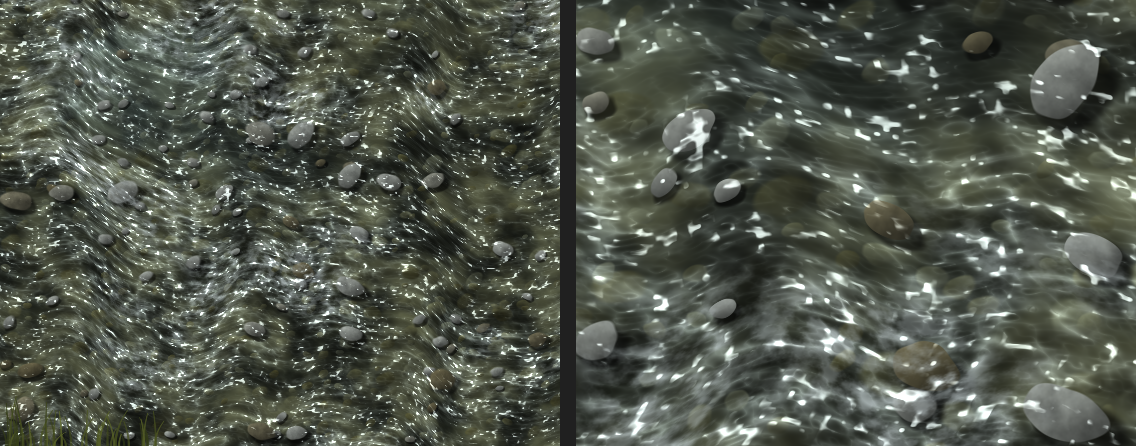
Left: the whole. Right: its middle third, enlarged.
A Shadertoy shader for this texture:

```glsl
// A shallow, sunlit river running over a pebble bed, with grass at one corner.
// Cellular layers place wet and dry stones; sine-warped ridged noise makes the
// wavelets, foam and sparkle that lie between them.

#define FLOW_TILT -0.22
#define RIPPLE_SCALE 30.0
#define RIPPLE_LIGHT 0.36
#define GLINT_SCALE 190.0
#define GLINT_LIGHT 0.62
#define FOAM_AMOUNT 0.75
#define BIG_STONE_CELL 0.105
#define SMALL_STONE_CELL 0.050
#define WET_STONE_CELL 0.068
#define GRASS_BLADES 46

float hash(vec2 p) {
    vec3 q = fract(p.xyx * vec3(0.1031, 0.1030, 0.0973));
    q += dot(q, q.yzx + 33.33);
    return fract((q.x + q.y) * q.z);
}

mat2 rotation(float a) {
    float c = cos(a), s = sin(a);
    return mat2(c, -s, s, c);
}

float noise(vec2 p) {
    vec2 i = floor(p), f = fract(p);
    f = f * f * (3.0 - 2.0 * f);
    return mix(mix(hash(i), hash(i + vec2(1, 0)), f.x),
               mix(hash(i + vec2(0, 1)), hash(i + vec2(1, 1)), f.x), f.y);
}

float fbm(vec2 p) {
    float sum = 0.0, amp = 0.533;
    for (int i = 0; i < 4; i++) {
        sum += amp * noise(p);
        p = rotation(0.6) * p * 2.03 + 17.3;
        amp *= 0.5;
    }
    return sum;
}

// Thin bright crests, kept mostly along the flow
float ridges(vec2 p) {
    float sum = 0.0, amp = 0.5;
    for (int i = 0; i < 3; i++) {
        sum += amp * (1.0 - abs(2.0 * noise(p) - 1.0));
        p = rotation(0.25) * p * 2.1 + 9.7;
        amp *= 0.62;
    }
    return sum / 1.0;
}

// Layered sines bend the current around the stones
vec2 bendCurrent(vec2 p) {
    float freq = 9.0, amp = 0.028;
    for (int i = 0; i < 3; i++) {
        p += amp * sin(p.yx * freq + vec2(1.3, 4.1) * float(i + 1));
        freq *= 1.9;
        amp *= 0.52;
    }
    return p;
}

// One cellular layer of rounded stones; dryness 0 is under water, 1 above it
void addStones(inout vec3 col, vec2 p, float cell, float density, float dryness, float seed) {
    vec2 g = p / cell, home = floor(g);
    float edge = mix(0.16, 1.5 / (iResolution.y * cell * 0.3), dryness);
    float grain = fbm(p * 75.0);
    for (int k = 0; k < 9; k++) {
        vec2 id = home + vec2(k % 3 - 1, k / 3 - 1), key = id + seed;
        float cluster = smoothstep(0.25, 0.75, noise(id * cell * 5.0 + seed));
        if (hash(key + 3.7) > density * mix(1.0, 1.8 * cluster, dryness)) continue;
        vec2 centre = id + 0.5 + 0.6 * (vec2(hash(key), hash(key + 51.3)) - 0.5);
        float radius = mix(0.18, 0.34, hash(key + 7.9)), tint = hash(key + 23.1);
        mat2 turn = rotation(1.4 * hash(key + 11.0) - 0.5);
        vec2 shape = vec2(1.0, mix(1.25, 1.75, hash(key + 31.0))) / radius;
        vec2 local = turn * (g - centre) * shape;
        float lump = 0.3 * (noise(local * 1.4 + key) - 0.5);
        float dist = length(local) + lump - 1.0;
        // Shadow falls to the lower right
        vec2 away = turn * (g - centre - vec2(0.3, -0.35) * radius) * shape;
        col *= 1.0 - 0.55 * dryness * (1.0 - smoothstep(-0.1, 0.3, length(away) + lump - 1.0));
        float lit = dot(g - centre, vec2(-0.4, 0.85)) / radius;
        vec3 wet = mix(vec3(0.25, 0.24, 0.12), vec3(0.34, 0.36, 0.29), tint);
        vec3 dry = mix(vec3(0.36, 0.34, 0.25), vec3(0.53, 0.55, 0.53), smoothstep(0.05, 0.4, tint));
        vec3 stone = mix(wet, dry, dryness) * (0.82 + 0.42 * lit) * (0.72 + 0.56 * grain);
        float cover = (1.0 - smoothstep(-edge, edge, dist)) * mix(0.6, 0.95, dryness);
        col = mix(col, max(stone, 0.05), cover);
    }
}

void addGrass(inout vec3 col, vec2 p) {
    float soft = 1.0 / iResolution.y;
    for (int i = 0; i < GRASS_BLADES; i++) {
        vec2 key = vec2(i, 5.0);
        float root = 0.35 * hash(key), tall = mix(0.03, 0.12, hash(key + 9.0)) * (1.0 - root);
        float t = p.y / tall, lean = 0.05 * (hash(key + 17.0) - 0.4);
        float dist = abs(p.x - root - lean * t * t) - 0.0016 * (1.0 - t);
        float cover = (1.0 - smoothstep(0.0, soft, dist)) * step(t, 1.0);
        col = mix(col, mix(vec3(0.17, 0.2, 0.08), vec3(0.38, 0.42, 0.17), hash(key + 4.0)), 0.75 * cover);
    }
}

void mainImage(out vec4 fragColor, in vec2 fragCoord) {
    vec2 p = fragCoord / iResolution.y;
    vec2 flow = rotation(FLOW_TILT) * bendCurrent(p);

    // River bed seen through the water
    vec3 col = mix(vec3(0.08, 0.09, 0.07), vec3(0.25, 0.26, 0.19), smoothstep(0.25, 0.75, fbm(p * 13.0)));
    addStones(col, p, WET_STONE_CELL, 0.6, 0.0, 70.0);
    addStones(col, p, WET_STONE_CELL * 0.55, 0.4, 0.0, 130.0);

    // Calm teal reach toward the upper left
    float calm = smoothstep(0.35, 0.9, p.y) * smoothstep(1.3, 0.2, p.x) * smoothstep(0.25, 0.7, noise(p * vec2(3.0, 8.0)));
    col = mix(col, vec3(0.22, 0.27, 0.26), 0.6 * calm);

    // Wavelets, then foam where the water is rough
    float ripple = pow(ridges(flow * RIPPLE_SCALE * vec2(0.75, 1.9)), 3.0);
    float rough = fbm(flow * vec2(5.0, 8.0) + 3.0) + 0.12 * (0.55 - p.y);
    float foam = smoothstep(0.52, 0.78, rough);
    float spray = smoothstep(0.3, 0.75, fbm(flow * vec2(70.0, 110.0)));
    col *= 0.65 + 0.7 * noise(flow * vec2(22.0, 55.0));
    col += RIPPLE_LIGHT * vec3(0.92, 1.0, 0.98) * ripple * (0.55 + 0.9 * smoothstep(0.35, 0.65, rough));

    // Dry stones, partly washed by foam
    addStones(col, p, SMALL_STONE_CELL, 0.13, 1.0, 210.0);
    addStones(col, p, BIG_STONE_CELL, 0.24 * smoothstep(1.05, 0.7, p.y), 1.0, 340.0);
    col = mix(col, vec3(0.71, 0.75, 0.76), FOAM_AMOUNT * foam * spray * (0.45 + 0.7 * ripple));

    // Sun sparkle on the crests
    float glint = smoothstep(0.62, 0.88, noise(flow * GLINT_SCALE * vec2(0.8, 1.2)));
    col += GLINT_LIGHT * vec3(0.95, 1.0, 1.0) * glint * smoothstep(0.2, 0.6, ripple);

    addGrass(col, p);
    fragColor = vec4(clamp(col, 0.0, 1.0), 1.0);
}
```
